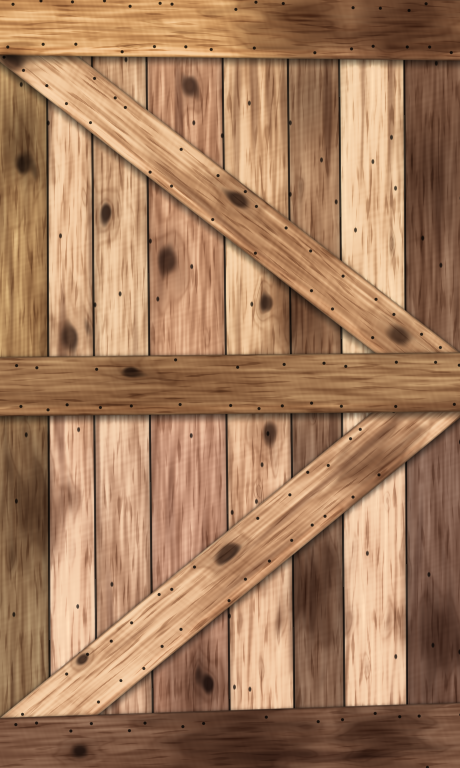
This texture is drawn by a WebGL 2 fragment shader. Its source:

```glsl
#version 300 es
precision highp float;
// Rustic plank door: eight upright boards under three rails and two braces.
// Each board's grain is the contour lines of a stretched gradient-noise field,
// raised around knots; beams are distance bands layered with soft shadows.
uniform vec2 u_resolution;
out vec4 fragColor;

// Knots and stains: centre and radius, in canvas heights
const vec3 PLANK_KNOTS[12] = vec3[12](
  vec3(.092, .561, .015), vec3(.139, .724, .009), vec3(.221, .659, .015), vec3(.247, .889, .012),
  vec3(.349, .605, .009), vec3(.352, .437, .012), vec3(.390, .598, .024), vec3(.030, .785, .014),
  vec3(.050, .336, .022), vec3(.404, .232, .022), vec3(.570, .170, .021), vec3(.272, .110, .010));
const vec3 BEAM_KNOTS[12] = vec3[12](
  vec3(.310, .740, .013), vec3(.521, .564, .014), vec3(.297, .283, .012), vec3(.503, .391, .019),
  vec3(.108, .141, .006), vec3(.170, .516, .010), vec3(.015, .920, .013), vec3(.395, .975, .024),
  vec3(.530, .970, .028), vec3(.104, .023, .009), vec3(.312, .040, .032), vec3(.500, .040, .022));

vec2 hash2(vec2 p) {
  vec3 h = fract(p.xyx * vec3(.1031, .1030, .0973));
  h += dot(h, h.yzx + 33.33);
  return fract((h.xx + h.yz) * h.zy);
}

float slope(vec2 cell, vec2 offset) {
  return dot(hash2(cell) * 2. - 1., offset);
}

float gradientNoise(vec2 p) {
  vec2 i = floor(p), f = fract(p), w = f * f * f * (f * (f * 6. - 15.) + 10.);
  vec2 e = vec2(1., 0.);
  return mix(mix(slope(i, f), slope(i + e, f - e), w.x),
             mix(slope(i + e.yx, f - e.yx), slope(i + 1., f - 1.), w.x), w.y);
}

// Wood with grain running along the unit vector dir
vec3 wood(vec2 p, vec2 dir, vec3 base, float seed, vec3 knots[12]) {
  mat2 toGrain = mat2(dir.x, -dir.y, dir.y, dir.x);
  vec2 s = toGrain * p + seed * vec2(3.7, 1.3) + 9.;
  float wobble = gradientNoise(s * vec2(18., 60.));
  float field = s.y * 30. + 2.6 * gradientNoise(s * vec2(2.5, 13.)) + .2 * wobble;
  float core = 0., halo = 0.;
  for (int i = 0; i < 12; i++) {
    vec2 d = toGrain * (p - knots[i].xy);
    float e = length(d * vec2(.65, 1.)) / knots[i].z * (1. + 1.1 * wobble);
    float isKnot = smoothstep(.019, .016, knots[i].z);
    field += 2. * exp(-e * e * .22);
    core = max(core, isKnot * smoothstep(1.05, .4, e));
    halo = max(halo, exp(-e * e * .3) * mix(1.25, .6, isKnot));
  }
  float rings = pow(.5 + .5 * sin(field * 6.28), 3.) - .3;
  float fibres = .6 * gradientNoise(s * vec2(5., 110.)) + gradientNoise(s * vec2(14., 230.));
  float pores = smoothstep(.12, .4, gradientNoise(s * vec2(26., 260.) + 80.));
  float blotch = gradientNoise(s * vec2(2.5, 10.) + 7.) + .4 * gradientNoise(s * vec2(6., 36.));
  float saw = gradientNoise(vec2(s.x * 200. + s.y * 60., s.y * 18.));
  float tone = 1. - .08 * rings + .30 * fibres + .26 * blotch + .05 * saw - .16 * pores;
  vec3 col = base * mix(vec3(tone * tone), vec3(tone), vec3(.9, .5, .25));
  // Dark weathered streaks
  float streak = smoothstep(.15, .5, gradientNoise(s * vec2(4., 55.) + 40.));
  col *= 1. - vec3(.28, .34, .36) * streak;
  col *= 1. - vec3(.36, .42, .45) * halo * (1. + fibres);
  return col * (1. - vec3(.70, .74, .74) * core * (.85 - .25 * rings));
}

// Lays a nailed beam along a-b over col, with a shadow falling below it
void layBeam(inout vec3 col, vec2 p, vec2 a, vec2 b, float halfWidth, vec3 base, float seed) {
  vec2 dir = normalize(b - a), side = vec2(-dir.y, dir.x);
  float along = dot(p - a, dir), across = dot(p - a, side);
  float dist = abs(across) - halfWidth;
  float shadowDist = abs(dot(p + vec2(.001, .006) - a, side)) - halfWidth;
  col *= 1. - .42 * smoothstep(.008, -.005, shadowDist);
  col *= 1. - .35 * exp(-max(dist, 0.) / .002);

  vec3 face = wood(p, dir, base, seed, BEAM_KNOTS);
  face *= 1. - .3 * smoothstep(-.003, 0., dist);
  face *= 1. + .12 * smoothstep(.007, .0, abs(across + halfWidth - .008));
  // Two jittered rows of nail holes
  float row = across > 0. ? 1. : -1.;
  vec2 cell = vec2(floor(along / .036), row + seed * 5.);
  vec2 jitter = hash2(cell + 70.);
  vec2 nail = vec2((cell.x + .2 + .6 * jitter.x) * .036, row * halfWidth * (.55 + .3 * jitter.y));
  float hole = smoothstep(.0029, .0010, length(vec2(along, across) - nail));
  face *= 1. - .8 * hole * step(.2, hash2(cell + 20.).x);
  col = mix(col, face, smoothstep(.001, -.001, dist));
}

void main() {
  vec2 p = gl_FragCoord.xy / u_resolution.y;

  // Upright planks, leaning slightly
  float edges[7] = float[7](.061, .119, .190, .289, .374, .441, .526);
  vec3 tints[8] = vec3[8](
    vec3(.70, .55, .37), vec3(.87, .70, .54), vec3(.80, .64, .49), vec3(.74, .55, .42),
    vec3(.85, .68, .51), vec3(.67, .51, .38), vec3(.90, .74, .57), vec3(.50, .365, .28));
  float footTone[8] = float[8](.76, 1., .98, .93, 1., .78, 1., .90);
  float lean = (1. - p.y) * .12 * p.x * (.6 - p.x);
  float gap = 1.;
  int id = 0;
  for (int i = 0; i < 7; i++) {
    float d = p.x - lean - edges[i];
    id += d > 0. ? 1 : 0;
    gap = min(gap, abs(d));
  }
  // Boards turn from golden at the top to rosy at the foot
  float lower = smoothstep(.55, .40, p.y);
  vec3 tint = tints[id] * mix(vec3(1.), footTone[id] * vec3(1., .985, 1.04), lower);
  vec3 col = wood(p, vec2(0., 1.), tint, float(id) + 1., PLANK_KNOTS);
  // Broad weathered patches: centre, radius, strength
  vec4 patches[4] = vec4[4](vec4(.028, .83, .030, .42), vec4(.408, .88, .034, .34),
                            vec4(.255, .11, .040, .36), vec4(.565, .77, .036, .25));
  for (int i = 0; i < 4; i++) {
    vec2 d = (p - patches[i].xy) * vec2(1., .5) / patches[i].z;
    float ragged = 1. + 1.2 * gradientNoise(p * vec2(60., 9.));
    col *= 1. - vec3(.9, 1., 1.05) * patches[i].w * exp(-dot(d, d) * ragged);
  }
  // Scattered worm holes
  vec2 cell = floor(p / .045), spot = hash2(cell + 5.);
  float hole = length((p / .045 - cell - .2 - .6 * spot) * vec2(1., .6));
  col *= 1. - .7 * smoothstep(.06, .02, hole) * step(.72, hash2(cell + 31.).y);
  col *= 1. - .2 * exp(-gap / .005);
  col *= 1. - .72 * smoothstep(.0021, .0005, gap);

  // Braces first, then the rails that cover their ends
  if (p.y < .5) layBeam(col, p, vec2(.066, .069), vec2(.542, .460), .039, vec3(.78, .60, .45), 11.);
  else layBeam(col, p, vec2(.0586, .917), vec2(.543, .541), .034, vec3(.76, .58, .42), 12.);
  vec3 topTint = mix(vec3(.74, .54, .34), vec3(.56, .40, .28), smoothstep(.25, .5, p.x));
  layBeam(col, p, vec2(0., .968), vec2(.6, .961), .040, topTint, 13.);
  layBeam(col, p, vec2(0., .4965), vec2(.6, .5025), .0385, vec3(.57, .415, .28), 14.);
  layBeam(col, p, vec2(0., .015), vec2(.6, .035), .050, vec3(.43, .295, .22), 15.);

  // Pale, dry highlights
  col *= 1.08;
  col = mix(col, vec3(.91, .78, .65), .7 * smoothstep(.78, 1.1, col.r));
  fragColor = vec4(clamp(col, 0., 1.), 1.);
}
```
